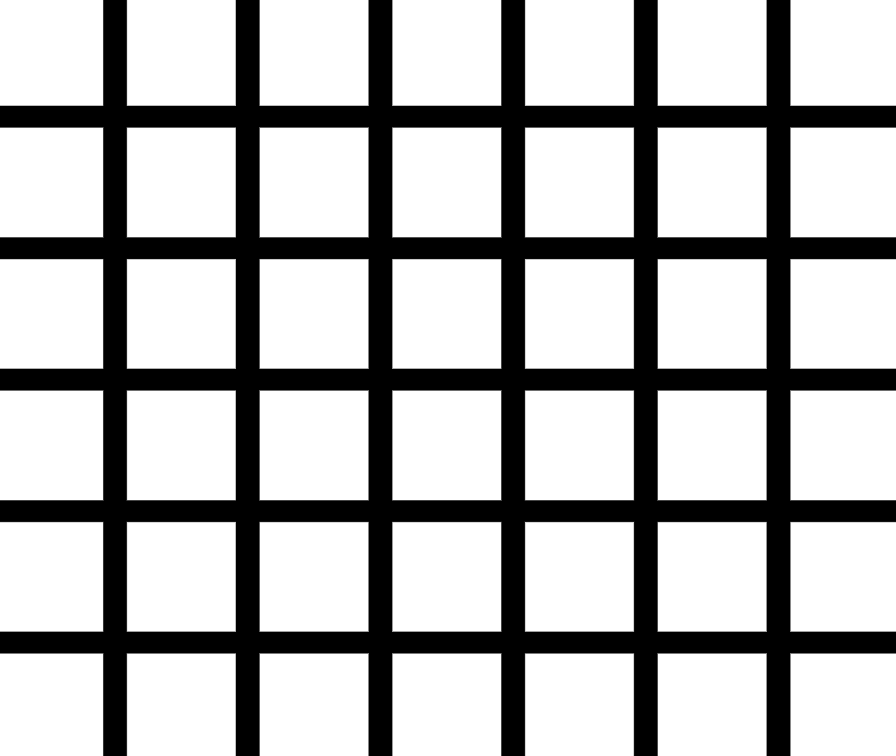
A WebGL 1 fragment shader for this pattern:

```glsl
precision highp float;
// Black grid of six upright and five level bars on plain white.
uniform vec2 u_resolution;

const vec3 PAPER = vec3(1.0);
const vec3 INK = vec3(0.0);

// All grid sizes are fractions of the canvas width and height.
const vec2 PITCH = vec2(0.1481, 0.1739);
const vec2 FIRST_BAR = vec2(0.1284, 0.1500);
const vec2 BAR_WIDTH = vec2(0.0266, 0.0289);
const float EDGE_PIXELS = 1.3;

// Signed distance to the nearest repeated bar, per axis.
vec2 barDistance(vec2 p, vec2 firstBar, vec2 pitch, vec2 width) {
  vec2 fromCenter = (fract((p - firstBar) / pitch + 0.5) - 0.5) * pitch;
  return abs(fromCenter) - 0.5 * width;
}

// Coverage of each bar, with a linear ramp across its edge.
vec2 barCoverage(vec2 distance2, vec2 edge) {
  return clamp(0.5 - distance2 / edge, 0.0, 1.0);
}

void main() {
  vec2 uv = gl_FragCoord.xy / u_resolution;
  vec2 edge = EDGE_PIXELS / u_resolution;
  vec2 bars = barCoverage(barDistance(uv, FIRST_BAR, PITCH, BAR_WIDTH), edge);

  // Union of upright and level bars.
  float ink = max(bars.x, bars.y);
  gl_FragColor = vec4(mix(PAPER, INK, ink), 1.0);
}
```
